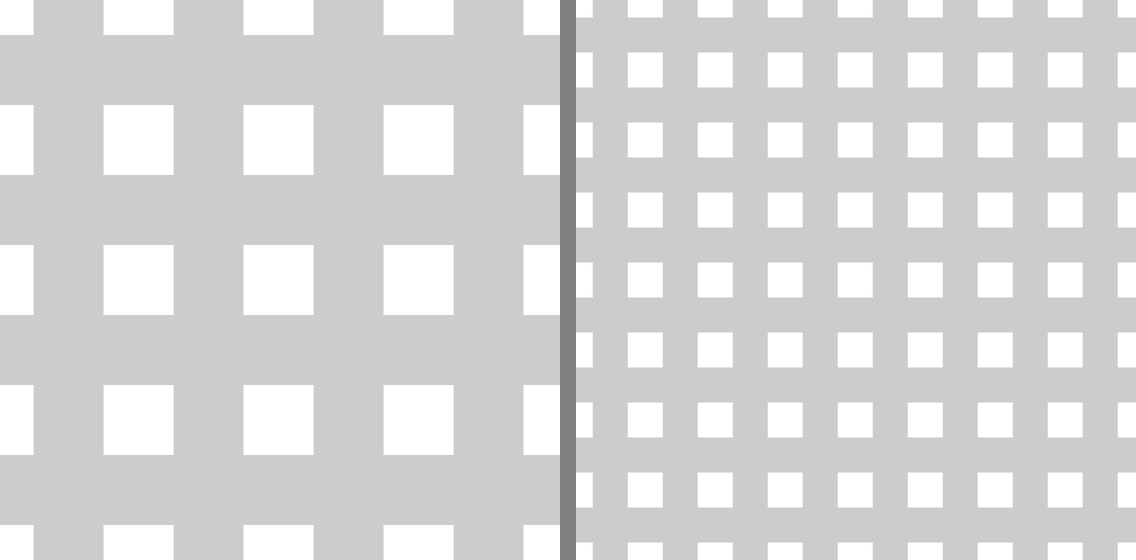
Left, the tile; right, the same tile 2 across and 2 down.
Write a WebGL 1 fragment shader that draws this pattern.

```glsl
precision highp float;
// Wide grey bands crossing at right angles, leaving a grid of white squares.

uniform vec2 u_resolution;

const float REPEATS = 4.0;                      // cells across and down
const float SQUARE_SIDE = 0.5;                  // share of a cell
const vec2 GRID_SHIFT = vec2(-0.0104, 0.0);     // square centre, in cells
const vec3 BAND_COLOR = vec3(0.8);
const vec3 SQUARE_COLOR = vec3(1.0);

// Coverage of the repeated square, smoothed over one pixel per axis.
float squareCoverage(vec2 cell, vec2 pixel) {
  vec2 fromCenter = abs(fract(cell + 0.5) - 0.5);
  vec2 inside = clamp((0.5 * SQUARE_SIDE - fromCenter) / pixel + 0.5, 0.0, 1.0);
  return inside.x * inside.y;
}

void main() {
  vec2 uv = gl_FragCoord.xy / u_resolution;
  vec2 cell = uv * REPEATS - GRID_SHIFT;
  vec2 pixel = REPEATS / u_resolution;

  float square = squareCoverage(cell, pixel);
  gl_FragColor = vec4(mix(BAND_COLOR, SQUARE_COLOR, square), 1.0);
}
```
